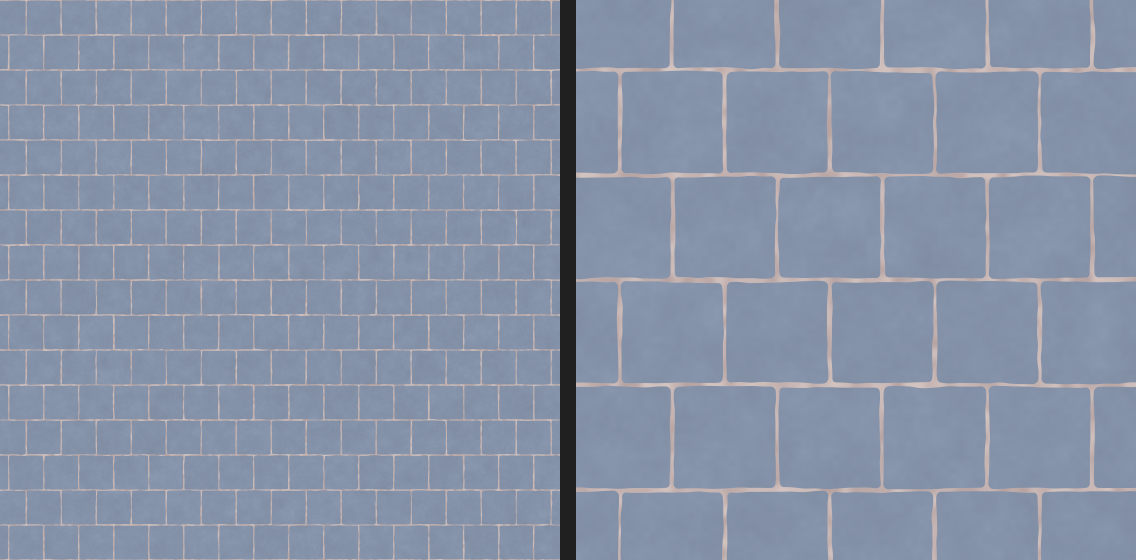
Left, the full canvas; right, a detail of the centre.
Give the GLSL for this texture, as a Shadertoy shader.

```glsl
// Square blue-grey tiles in a running bond with thin, pale pink grout.
// Each tile is a rounded-box distance with a worn, noise-shifted edge;
// wrapping noise mottles the glaze and grout so the canvas tiles.

#define GRID 16.0          // tiles across and down, even
#define ROW_START 0.25     // joint position in the lowest row
#define ROW_SHIFT 0.5      // shift of every other row
#define JOINT 0.036        // grout width, in tiles
#define CORNER 0.045       // corner radius, in tiles
#define EDGE_WEAR 0.030    // edge wander, in tiles
#define MOTTLE 0.085       // glaze contrast
#define TILE_VARY 0.012    // brightness change between tiles
#define TILE_COLOR vec3(0.518, 0.572, 0.662)
#define GROUT_DARK vec3(0.710, 0.635, 0.630)
#define GROUT_LIGHT vec3(0.830, 0.770, 0.755)

float hash(vec2 p, float seed) {
    uvec3 q = uvec3(ivec3(p, seed)) * uvec3(1597u, 3812u, 2798u) + 7919u;
    uint h = (q.x ^ (q.y << 8) ^ (q.z << 16)) * 74773u;
    h = (h ^ (h >> 15)) * 27183u;
    h = (h ^ (h >> 13)) * 66931u;
    h ^= h >> 16;
    return float(h & 65535u) / 65535.0;
}

// Value noise that wraps after a whole number of cells.
float wrapNoise(vec2 uv, float period, float seed) {
    vec2 p = uv * period;
    vec2 cell = floor(p);
    vec2 f = p - cell;
    f = f * f * (3.0 - 2.0 * f);
    vec2 a = mod(cell, period);
    vec2 b = mod(cell + 1.0, period);
    return mix(mix(hash(a, seed), hash(vec2(b.x, a.y), seed), f.x),
               mix(hash(vec2(a.x, b.y), seed), hash(b, seed), f.x), f.y);
}

float wrapFbm(vec2 uv, float period, float seed) {
    float sum = 0.0;
    float weight = 0.5;
    for (int i = 0; i < 4; i++) {
        sum += weight * wrapNoise(uv, period, seed + float(i));
        period *= 2.0;
        weight *= 0.55;
    }
    return sum / 1.01;
}

float roundedBox(vec2 p, float halfSize, float radius) {
    vec2 q = abs(p) - halfSize + radius;
    return length(max(q, 0.0)) + min(max(q.x, q.y), 0.0) - radius;
}

void mainImage(out vec4 fragColor, in vec2 fragCoord) {
    vec2 uv = fragCoord / iResolution.xy;
    float pixel = GRID / min(iResolution.x, iResolution.y);

    // Running-bond layout
    vec2 p = uv * GRID;
    p.x -= ROW_START + ROW_SHIFT * mod(floor(p.y), 2.0);
    vec2 id = mod(floor(p), GRID);
    vec2 local = fract(p) - 0.5;

    // Worn outline, different on every tile
    float tileSeed = 20.0 + floor(900.0 * hash(id, 1.0));
    float wear = 0.6 * wrapNoise(uv, GRID * 3.0, tileSeed)
               + 0.4 * wrapNoise(uv, GRID * 8.0, tileSeed + 1.0) - 0.5;
    float edge = roundedBox(local, 0.5 - 0.5 * JOINT, CORNER) + EDGE_WEAR * wear;
    float groutMask = clamp(0.5 + edge / pixel, 0.0, 1.0);

    // Softly clouded glaze
    float cloud = wrapFbm(uv, GRID * 3.0, 3.0) - 0.5;
    float grain = wrapNoise(uv, GRID * 16.0, 9.0) - 0.5;
    float shade = 1.0 + MOTTLE * (cloud + 0.25 * grain)
                + TILE_VARY * (hash(id, 2.0) - 0.5);
    vec3 glaze = TILE_COLOR * shade;

    // Flecked grout
    float fleck = wrapNoise(uv, GRID * 10.0, 12.0);
    vec3 grout = mix(GROUT_DARK, GROUT_LIGHT, fleck);

    fragColor = vec4(mix(glaze, grout, groutMask), 1.0);
}
```
